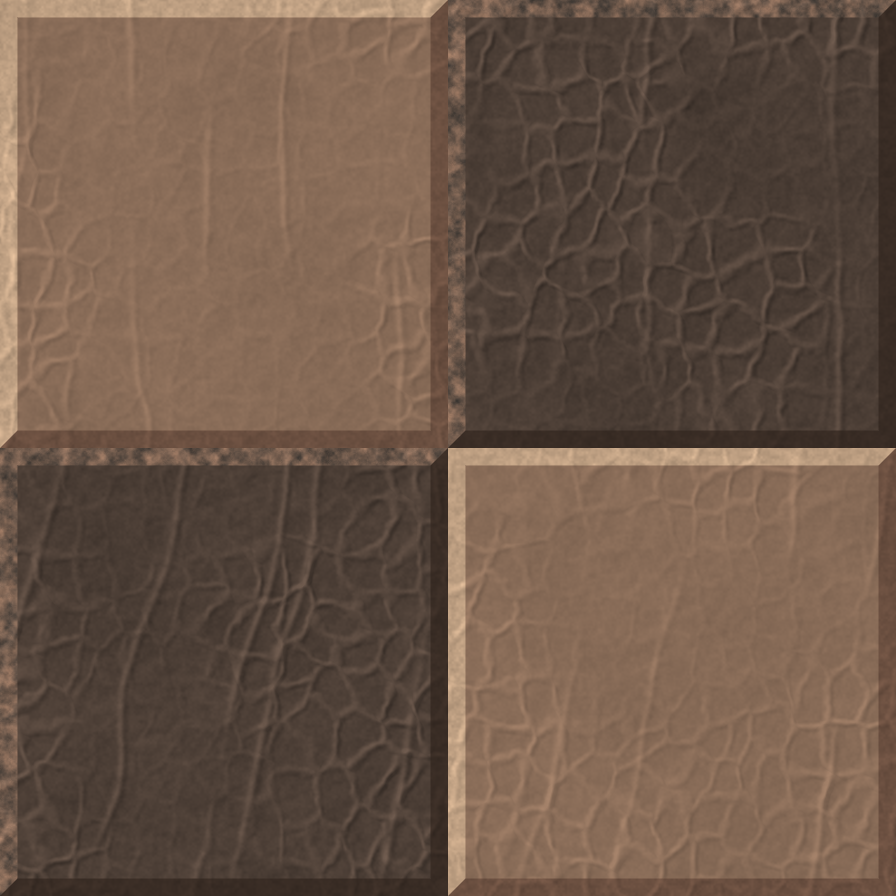
Reproduce this pattern procedurally as a Shadertoy shader.

```glsl
// Two by two checker of tan and dark leather tiles with mitred bevels.
// Warped cell ridges, slanted creases and value noise form a height field,
// which is embossed from the upper left; the bevels are lit the same way.
#define TILES 2.0
#define BEVEL 0.039
#define CELLS vec2(13.0, 10.5)
#define EMBOSS 0.17
#define GRAIN 0.10
#define TAN_FACE vec3(0.540, 0.427, 0.347)
#define TAN_LIT vec3(0.745, 0.625, 0.510)
#define TAN_SHADE vec3(0.420, 0.312, 0.252)
#define DARK_FACE vec3(0.307, 0.252, 0.217)
#define DARK_LIT vec3(0.440, 0.355, 0.300)
#define DARK_SHADE vec3(0.225, 0.175, 0.145)

float hash(vec2 p) {
    vec3 a = fract(p.xyx * 0.1031);
    a += dot(a, a.yzx + 33.33);
    return fract((a.x + a.y) * a.z);
}

vec2 hash2(vec2 p) {
    return vec2(hash(p), hash(p + 57.3));
}

float noise(vec2 p) {
    vec2 i = floor(p), f = fract(p);
    f = f * f * (3.0 - 2.0 * f);
    return mix(mix(hash(i), hash(i + vec2(1, 0)), f.x),
               mix(hash(i + vec2(0, 1)), hash(i + vec2(1, 1)), f.x), f.y);
}

float fbm(vec2 p) {
    float sum = 0.0, amp = 0.5;
    for (int i = 0; i < 4; i++) {
        sum += amp * noise(p);
        p = p * 2.03 + 17.7;
        amp *= 0.5;
    }
    return sum;
}

// Bright ridge where the two nearest cell centres are equally far
float cellRidge(vec2 p) {
    vec2 id = floor(p);
    float near = 9.0, second = 9.0;
    for (int y = -1; y <= 1; y++)
    for (int x = -1; x <= 1; x++) {
        vec2 cell = id + vec2(x, y);
        float d = length(cell + 0.1 + 0.8 * hash2(cell) - p);
        second = min(second, max(near, d));
        near = min(near, d);
    }
    return 1.0 - smoothstep(0.0, 0.32, second - near);
}

// Long, broken, nearly vertical folds
float creases(vec2 q, vec2 tile) {
    float slant = 0.22 - 0.25 * tile.y;
    float x = q.x - slant * (q.y - 0.5) + 0.05 * noise(q * 4.0 + tile * 31.0);
    float sum = 0.0;
    for (int i = 0; i < 5; i++) {
        vec2 seed = tile * 13.0 + float(i) * 7.1;
        float centre = (float(i) + 0.3 + 0.7 * hash(seed)) / 5.0;
        float d = (x - centre + 0.012 * noise(q * 13.0 + seed)) / 0.009;
        float gate = smoothstep(0.35, 0.75, noise(vec2(q.y * 3.0, 0.5) + seed));
        sum += gate * exp(-d * d);
    }
    return sum;
}

float leatherHeight(vec2 q, vec2 tile) {
    vec2 p = q + tile * 19.0;
    vec2 warp = vec2(fbm(p * 7.0), fbm(p * 7.0 + 41.0)) - 0.5;
    float relief = mix(0.2, 0.85, smoothstep(0.25, 0.75, noise(p * 3.1 + 5.0)));
    float ridge = cellRidge((p + 0.11 * warp) * CELLS);
    return relief * ridge + 0.8 * creases(q, tile) + 0.7 * fbm(p * 24.0);
}

void mainImage(out vec4 fragColor, in vec2 fragCoord) {
    vec2 p = fragCoord / iResolution.xy * TILES;
    vec2 tile = floor(p), q = fract(p);
    vec2 seeded = q + tile * 23.0;
    float aa = TILES / min(iResolution.x, iResolution.y);
    float isTan = mod(tile.x + tile.y, 2.0);

    // Leather face
    float height = leatherHeight(q, tile);
    float slope = height - leatherHeight(q + vec2(-0.007, 0.007), tile);
    float grain = 0.6 * noise(seeded * 95.0) + 0.4 * noise(seeded * 190.0) - 0.5;
    float blotch = fbm(seeded * 5.0) - 0.47;
    float contrast = mix(1.5, 0.75, isTan);
    float tone = EMBOSS * clamp(slope, -0.8, 0.8) + 0.10 * (height - 0.6)
               + GRAIN * grain + 0.12 * blotch;
    vec3 color = mix(DARK_FACE, TAN_FACE, isTan) * (1.0 + contrast * tone);

    // Bevel: lit on the left and top, shaded on the right and bottom
    float litDist = min(q.x, 1.0 - q.y);
    float shadeDist = min(1.0 - q.x, q.y);
    float lit = smoothstep(-aa, aa, shadeDist - litDist);
    float rim = 1.0 - smoothstep(BEVEL - aa, BEVEL + aa, min(litDist, shadeDist));
    vec3 litColor = mix(DARK_LIT, TAN_LIT, isTan);
    vec3 shadeColor = mix(DARK_SHADE, TAN_SHADE, isTan);
    vec3 bevel = mix(shadeColor, litColor, lit) * (1.0 + 0.6 * tone + 0.10 * grain);

    // Rusty and grey wear on the lit bevel of the dark tiles
    float worn = lit * (1.0 - isTan);
    float speckle = fbm(seeded * 48.0) - 0.47;
    bevel += worn * speckle * vec3(0.55, 0.38, 0.28);
    color = mix(color, bevel, rim);

    fragColor = vec4(clamp(color, 0.0, 1.0), 1.0);
}
```
